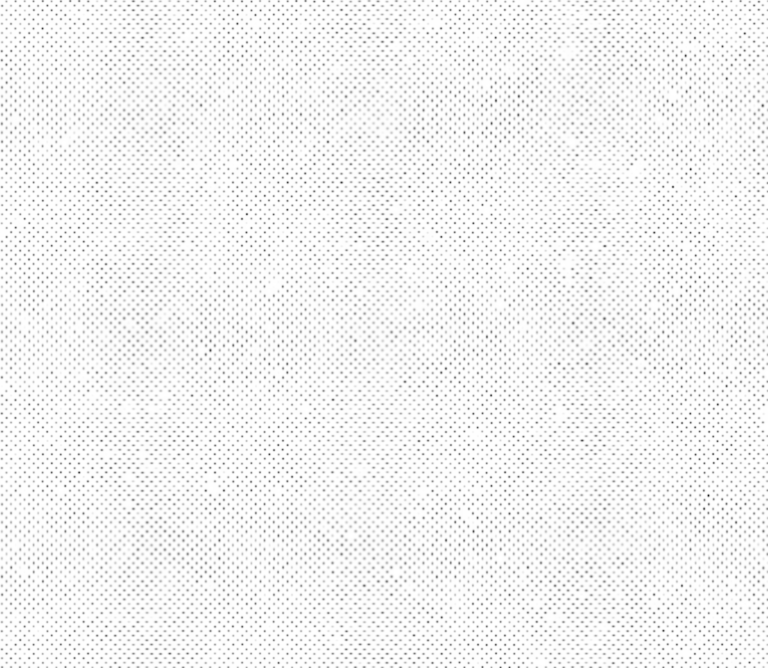
Reproduce this texture procedurally as a WebGL 1 fragment shader.

```glsl
precision highp float;

uniform vec2 u_resolution;

float hash(vec2 p) {
  return fract(sin(dot(p, vec2(127.1, 311.7))) * 43758.5453);
}

float valueNoise(vec2 p) {
  vec2 cell = floor(p);
  vec2 f = fract(p);
  f = f * f * (3.0 - 2.0 * f);
  return mix(mix(hash(cell), hash(cell + vec2(1.0, 0.0)), f.x),
             mix(hash(cell + vec2(0.0, 1.0)), hash(cell + 1.0), f.x), f.y);
}

// Ink strength of one dot: uneven, with pale flecks and rare dark spots
float dotInk(vec2 site, float wear) {
  float uneven = mix(0.62, 1.3, hash(site + 17.3));
  float patches = mix(0.78, 1.22, valueNoise(site * 0.13 + 5.4));
  float fleck = smoothstep(0.03, 0.2, valueNoise(site * 0.61 + 51.7));
  float smudge = smoothstep(0.82, 0.98, valueNoise(site * 0.47 + 9.2));
  float spot = pow(hash(site + 83.9), 24.0);
  return 0.46 * uneven * patches * fleck + wear * (0.36 * spot + 0.2 * smudge);
}

void main() {
  vec2 uv = gl_FragCoord.xy / u_resolution;
  vec2 p = gl_FragCoord.xy / u_resolution.x;

  // Diagonal screen: dots sit on every other point of this lattice
  vec2 grid = (p - vec2(0.33887, 0.58496)) * 169.5;
  vec2 nearest = floor(grid + 0.5);

  // Broad soft bands where the dots spread along each axis
  vec2 wobble = 5.0 * vec2(valueNoise(p * 9.0), valueNoise(p * 9.0 + 31.0)) - 2.5;
  vec2 band = 0.5 - 0.5 * cos(6.28318 * (grid + wobble) / 48.7);
  vec2 sharpness = 18.0 - 10.0 * band;
  float fade = (1.0 - 0.22 * band.x) * (1.0 - 0.2 * band.y);
  float wear = mix(0.5, 1.3, uv.x) * mix(0.8, 1.15, uv.y);

  float ink = 0.0;
  for (int j = -1; j <= 1; j++) {
    for (int i = -1; i <= 1; i++) {
      vec2 site = nearest + vec2(float(i), float(j));
      float used = 1.0 - step(0.5, mod(site.x + site.y, 2.0));
      vec2 jitter = vec2(hash(site + 3.1), hash(site + 29.4)) - 0.5;
      vec2 d = grid - site - 0.18 * wear * jitter;
      ink += used * dotInk(site, wear) * exp(-dot(d * d, sharpness));
    }
  }

  // Faint paper grain
  float grain = 0.008 * (valueNoise(p * 120.0) - 0.5);
  gl_FragColor = vec4(vec3(clamp(0.996 + grain - ink * fade, 0.0, 1.0)), 1.0);
}
```
